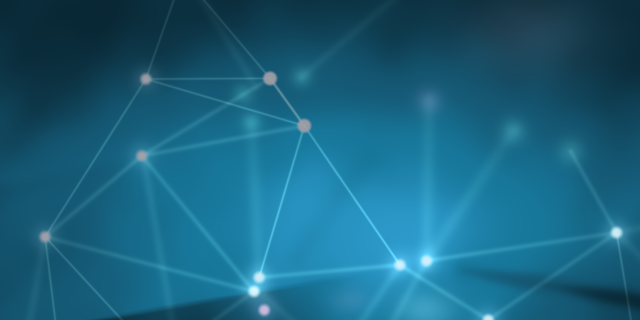
Reproduce this background procedurally as a WebGL 2 fragment shader.

```glsl
#version 300 es
precision highp float;

uniform vec2 u_resolution;
out vec4 fragColor;

// Network nodes: 0-11 in focus, 12-17 blurred, 18-23 beyond the frame
const vec2 NODES[24] = vec2[24](
  vec2(.456, .753), vec2(.844, .755), vec2(.951, .607), vec2(.443, .513),
  vec2(.141, .260), vec2(.794, .089), vec2(.810, .133), vec2(.826, .031),
  vec2(1.25, .172), vec2(1.333, .185), vec2(1.927, .273), vec2(1.526, .0),
  vec2(.943, .760), vec2(.786, .617), vec2(.760, .706), vec2(1.341, .685),
  vec2(1.604, .591), vec2(1.784, .526), vec2(.550, 1.02), vec2(.620, 1.02),
  vec2(.175, -.02), vec2(.400, -.02), vec2(.630, -.03), vec2(1.975, -.02));

const ivec2 SHARP_LINKS[11] = ivec2[11](
  ivec2(0, 1), ivec2(0, 2), ivec2(1, 2), ivec2(2, 6), ivec2(2, 8), ivec2(0, 4),
  ivec2(0, 18), ivec2(1, 19), ivec2(4, 20), ivec2(4, 21), ivec2(10, 23));

const ivec2 SOFT_LINKS[14] = ivec2[14](
  ivec2(4, 5), ivec2(3, 5), ivec2(3, 4), ivec2(3, 1), ivec2(3, 2), ivec2(6, 8), ivec2(9, 10),
  ivec2(10, 11), ivec2(8, 11), ivec2(15, 9), ivec2(13, 6), ivec2(16, 9), ivec2(5, 22), ivec2(17, 10));

// Wide defocused rays, start and end
const vec4 RAYS[9] = vec4[9](
  vec4(.141, .26, .09, -.02), vec4(.45, .5, .54, -.02), vec4(.943, .76, 1.25, 1.02),
  vec4(1.25, .172, 1.12, -.02), vec4(1.333, .185, 1.22, -.02), vec4(.8, .1, .93, -.02),
  vec4(1.927, .273, 2.02, .29), vec4(1.927, .273, 2.02, .18), vec4(.8, .73, .6, 1.05));

vec2 hashGradient(vec2 cell) {
  float angle = 6.2832 * fract(sin(dot(cell, vec2(127.1, 311.7))) * 43758.5);
  return vec2(cos(angle), sin(angle));
}

float gradientNoise(vec2 p) {
  vec2 i = floor(p), f = fract(p);
  vec2 u = f * f * f * (f * (f * 6. - 15.) + 10.);
  vec2 e = vec2(0, 1);
  float low = mix(dot(hashGradient(i), f), dot(hashGradient(i + e.yx), f - e.yx), u.x);
  float high = mix(dot(hashGradient(i + e), f - e), dot(hashGradient(i + 1.), f - 1.), u.x);
  return mix(low, high, u.y);
}

float blob(vec2 p, vec2 center, vec2 radius) {
  vec2 d = (p - center) / radius;
  return exp(-dot(d, d));
}

float segmentDistance(vec2 p, vec2 a, vec2 b) {
  vec2 ab = b - a;
  return length(p - a - ab * clamp(dot(p - a, ab) / dot(ab, ab), 0., 1.));
}

float beam(vec2 p, vec2 a, vec2 b, float width) {
  float d = segmentDistance(p, a, b) / width;
  return exp(-d * d);
}

vec3 tealRamp(float t) {
  vec3 c = mix(vec3(.035, .15, .20), vec3(.08, .35, .46), smoothstep(0., .42, t));
  c = mix(c, vec3(.09, .47, .61), smoothstep(.38, .68, t));
  return mix(c, vec3(.17, .60, .79), smoothstep(.65, 1.05, t));
}

// Light level of the blurred backdrop
float backdropLight(vec2 p) {
  float t = mix(.38, .03, smoothstep(.3, 1., p.y));
  t += .57 * blob(p, vec2(1.12, .3), vec2(.62, .42));
  t += .1 * blob(p, vec2(1.35, .25), vec2(.25, .12));
  t += .09 * blob(p, vec2(1.05, .9), vec2(.6, .3));
  t += .1 * blob(p, vec2(.5, .6), vec2(.25, .2));
  // Dark slopes along the bottom
  float slope = .175 * (p.x - .3) - p.y;
  t -= .33 * smoothstep(-.012, .012, slope) * (1. - smoothstep(.8, 1.2, p.x));
  t -= .2 * beam(p, vec2(1.45, .155), vec2(2.05, .05), .028);
  t -= .25 * blob(p, vec2(2.05, .0), vec2(.35, .15));
  t -= .07 * smoothstep(-.03, .03, .42 + .2 * p.x - p.y) * (1. - smoothstep(.2, .5, p.x));
  // Diagonal facets and mottling
  t -= .06 * beam(p, vec2(1.15, .5), vec2(.93, .2), .04);
  vec2 q = vec2(p.x * .8 - p.y * .6, p.x * .6 + p.y * .8);
  t += .09 * gradientNoise(q * vec2(5., 2.2)) + .04 * gradientNoise(p * 7.);
  return t;
}

void main() {
  vec2 p = gl_FragCoord.xy / u_resolution.y;
  p.x *= 2. * u_resolution.y / u_resolution.x;
  float pixel = 1. / u_resolution.y;

  float light = backdropLight(p);
  vec3 color = tealRamp(light);
  color += vec3(.09, .08, .09) * blob(p, vec2(1.66, .9), vec2(.2, .13));
  color += vec3(.14, .15, .14) * blob(p, vec2(1.33, .03), vec2(.09, .06));
  color += vec3(.09, .04, .05) * blob(p, vec2(1.09, .06), vec2(.06, .04));

  // Links, fainter where the backdrop is dark
  float glow = 0.;
  for (int i = 0; i < 9; i++) glow += .16 * beam(p, RAYS[i].xy, RAYS[i].zw, .014);
  for (int i = 0; i < 14; i++) {
    ivec2 link = SOFT_LINKS[i];
    float blurred = step(8.5, float(i)) * step(float(i), 11.5);
    glow += mix(.26, .14, blurred) * beam(p, NODES[link.x], NODES[link.y], mix(.008, .022, blurred));
  }
  for (int i = 0; i < 11; i++) {
    ivec2 link = SHARP_LINKS[i];
    glow += .45 * beam(p, NODES[link.x], NODES[link.y], max(.0036, pixel));
  }
  color += vec3(.38, .46, .38) * min(glow, 1.) * (.35 + .65 * clamp(light, 0., 1.));
  color = mix(color, vec3(.55, .62, .64), .5 * beam(p, NODES[1], NODES[2], .004));

  // Blurred lights
  for (int i = 12; i < 18; i++) {
    float halo = blob(p, NODES[i], vec2(i < 15 ? .032 : .04));
    color += halo * (i == 15 ? vec3(.13, .07, .09) : vec3(.08, .13, .11));
  }

  // Focused nodes: grey discs above, white sparks below
  for (int i = 0; i < 12; i++) {
    bool crisp = i == 1 || i == 2;
    float radius = crisp ? .021 : .016;
    float soft = crisp ? .003 + pixel : .009;
    float disc = 1. - smoothstep(radius - soft, radius + soft, distance(p, NODES[i]));
    vec3 tint = i < 5 ? vec3(.63, .62, .65) : i == 7 ? vec3(.82, .75, .88) : vec3(.82, .93, .97);
    if (!crisp) color += .16 * tint * blob(p, NODES[i], vec2(.04));
    color = mix(color, tint, disc * .92);
  }

  fragColor = vec4(clamp(color, 0., 1.), 1.);
}
```
